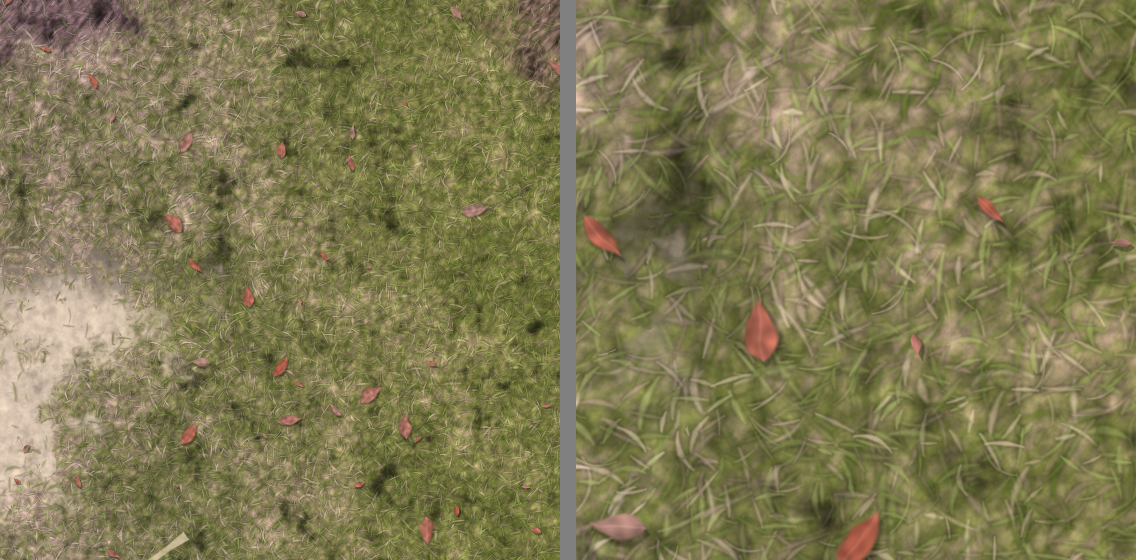
Left, the full canvas; right, a detail of the centre.
A Shadertoy shader for this texture:

```glsl
vec4 hash4(vec2 p) {
    vec4 q = fract(p.xyxy * vec4(0.1031, 0.1030, 0.0973, 0.1099));
    q += dot(q, q.wzxy + 33.33);
    return fract((q.xxyz + q.yzzw) * q.zywx);
}

float gradientNoise(vec2 p) {
    vec2 i = floor(p), f = fract(p);
    vec2 u = f * f * f * (f * (f * 6.0 - 15.0) + 10.0);
    vec2 e = vec2(0.0, 1.0);
    float a = dot(hash4(i).xy * 2.0 - 1.0, f);
    float b = dot(hash4(i + e.yx).xy * 2.0 - 1.0, f - e.yx);
    float c = dot(hash4(i + e.xy).xy * 2.0 - 1.0, f - e.xy);
    float d = dot(hash4(i + e.yy).xy * 2.0 - 1.0, f - e.yy);
    return 1.4 * mix(mix(a, b, u.x), mix(c, d, u.x), u.y);
}

float fbm(vec2 p) {
    float sum = 0.0, amp = 0.6;
    for (int i = 0; i < 4; i++) {
        sum += amp * gradientNoise(p);
        p = p * 2.03 + 17.3;
        amp *= 0.5;
    }
    return sum;
}

vec2 turn(vec2 p, float angle) {
    float c = cos(angle), s = sin(angle);
    return vec2(c * p.x + s * p.y, c * p.y - s * p.x);
}

// One layer of thin bent blades, soft and half blended into the ground
vec3 addBlades(vec3 col, vec2 p, float cell, float dry, float bare, float seed) {
    vec2 g = p / cell;
    float lean = 0.9 + 1.2 * gradientNoise(p * 5.0 + seed);
    for (int y = -1; y <= 1; y++)
    for (int x = -1; x <= 1; x++) {
        vec2 id = floor(g) + vec2(x, y);
        vec4 r = hash4(id + seed * 31.7);
        vec4 s = hash4(id + seed * 13.1 + 200.0);
        vec2 q = turn(g - id - r.xy, lean + 2.8 * (r.z - 0.5));
        q.y += 0.9 * (s.x - 0.5) * q.x * q.x;
        float len = 0.25 + 0.5 * r.w;
        float width = (0.03 + 0.07 * s.x) * (1.0 - 0.7 * abs(q.x) / len);
        float d = max(abs(q.x) - len, abs(q.y) - width);
        float shown = step(bare * 0.95, s.z);

        vec3 green = mix(vec3(0.33, 0.38, 0.15), vec3(0.60, 0.64, 0.38), s.y);
        vec3 straw = mix(vec3(0.50, 0.43, 0.35), vec3(0.77, 0.71, 0.60), s.y);
        float isStraw = smoothstep(-0.1, 0.1, 0.2 + 0.5 * dry - s.w);
        col *= 1.0 - 0.13 * shown * smoothstep(0.2, 0.0, d + 0.04);
        col = mix(col, mix(green, straw, isStraw), 0.68 * shown * smoothstep(0.06, -0.06, d));
    }
    return col;
}

// Scattered fallen leaves: uneven lens with a midrib and a soft shadow
vec3 addLeaves(vec3 col, vec2 p, float count, float chance, float seed) {
    vec2 g = p * count;
    for (int y = -1; y <= 1; y++)
    for (int x = -1; x <= 1; x++) {
        vec2 id = floor(g) + vec2(x, y);
        vec4 r = hash4(id + seed);
        vec4 s = hash4(id + seed + 71.0);
        if (s.x > chance) continue;
        vec2 q = (g - id - r.xy) / count;
        float size = (0.08 + 0.1 * s.y) / count;
        vec2 leaf = turn(q, 6.28 * r.z) / size;
        vec2 shadow = turn(q + vec2(-0.002, 0.003), 6.28 * r.z) / size;
        leaf.y += 0.35 * (r.w - 0.5) * leaf.x * leaf.x + 0.15 * gradientNoise(p * 70.0);
        float halfWidth = (0.3 + 0.2 * s.z) * (1.0 + 0.4 * leaf.x);
        float leafDist = abs(leaf.y) - halfWidth * (1.0 - leaf.x * leaf.x);
        float shadowDist = max(abs(shadow.y) - halfWidth * (1.0 - shadow.x * shadow.x), abs(shadow.x) - 1.0);
        leafDist = max(leafDist, abs(leaf.x) - 1.0);
        col *= 1.0 - 0.35 * smoothstep(0.15, -0.1, shadowDist);
        vec3 tint = mix(vec3(0.67, 0.35, 0.27), vec3(0.64, 0.49, 0.45), s.w);
        tint *= 1.0 + 0.3 * leaf.y + 0.3 * gradientNoise(p * 120.0);
        tint += 0.05 * smoothstep(0.1, 0.0, abs(leaf.y));
        col = mix(col, tint, smoothstep(0.1, -0.1, leafDist));
    }
    return col;
}

void mainImage(out vec4 fragColor, in vec2 fragCoord) {
    vec2 p = fragCoord / iResolution.xy;
    float broad = fbm(p * 4.0 + 3.0);
    float mid = fbm(p * 14.0);
    float clump = fbm(p * 38.0 + 9.0);
    float fine = fbm(p * 80.0);
    float streak = fbm(turn(p + 0.02 * mid, 0.9) * vec2(45.0, 120.0));

    // Ground zones: dry turf, bare sand on the left, leaf litter in the upper corners
    float dry = smoothstep(-0.4, 0.8, 0.8 * broad + 0.7 * mid + 0.3 * clump + 0.2 - 0.4 * p.x);
    vec2 warp = p + 0.1 * vec2(mid, clump);
    float sandDist = min(length((warp - vec2(0.13, 0.44)) * vec2(0.5, 1.0)) - 0.08,
                         length((warp - vec2(0.01, 0.27)) * vec2(1.0, 0.6)) - 0.1);
    float sand = smoothstep(0.05, -0.04, sandDist + 0.09 * mid + 0.05 * clump);
    float pale = smoothstep(0.16, -0.02, sandDist + 0.1 * mid) * smoothstep(0.55, 0.4, p.y);
    float corner = min(length((p - vec2(0.08, 1.02)) * vec2(0.6, 1.0)), length(p - vec2(1.02, 0.96)));
    float litter = smoothstep(0.18, 0.05, corner + 0.12 * mid);
    float bare = max(0.95 * sand, 0.7 * litter);

    // Soil and sand
    float earthy = clamp(0.15 + 0.7 * dry + 0.9 * streak, 0.0, 1.0);
    vec3 soil = mix(vec3(0.40, 0.42, 0.21), vec3(0.58, 0.50, 0.43), earthy) * (1.0 + 0.35 * fine);
    soil = mix(soil, vec3(0.48, 0.39, 0.37) * (1.0 + 0.9 * streak), litter);
    vec3 sandColor = vec3(0.69, 0.645, 0.53) * (1.0 + 0.1 * fine + 0.1 * clump);
    sandColor *= 1.0 - 0.3 * smoothstep(0.45, 0.52, p.y + 0.08 * mid);
    vec3 col = mix(soil, sandColor, sand);

    // Turf, from deep to top layers
    float strawShare = max(max(dry, litter), 0.8 * pale);
    for (int i = 0; i < 5; i++) {
        float layer = float(i);
        col = addBlades(col, p + 0.37 * layer, 0.028 - 0.0028 * layer, strawShare, bare, layer + 1.0);
    }

    // Light, tint and dark hollows between the tufts
    float turf = 1.0 - 0.75 * sand;
    col *= 1.09 + 0.14 * broad + turf * (0.3 * mid + 0.32 * clump + 0.14 * fine);
    col *= 1.0 - 0.4 * turf * smoothstep(0.22, 0.6, -mid - 0.5 * clump);
    col *= 1.0 + 0.12 * pale - 0.12 * litter;
    col *= mix(vec3(1.02, 0.99, 1.08), vec3(1.02, 1.02, 0.94), smoothstep(0.1, 0.95, p.x));
    col = addLeaves(addLeaves(col, p, 7.0, 0.42, 5.0), p, 16.0, 0.07, 43.0);

    // Pale broken stick at the lower edge
    vec2 stick = turn(p - vec2(0.30, 0.02), 0.62);
    float stickDist = max(abs(stick.x) - 0.04, abs(stick.y) - 0.005 - 0.09 * max(stick.x, 0.0));
    col = mix(col, vec3(0.78, 0.72, 0.58) * (1.0 + 0.2 * fine), smoothstep(0.002, -0.002, stickDist));

    fragColor = vec4(clamp(col, 0.0, 1.0), 1.0);
}
```
